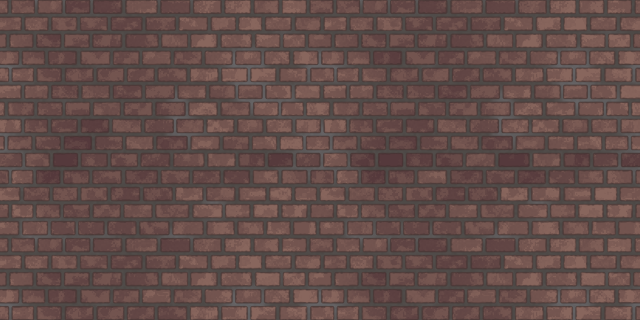
Give the GLSL for this texture, as a Shadertoy shader.

```glsl
// Weathered brick wall in running bond, toned by broad light and dark patches.
// Rounded-box distances shape the bricks; wrapping value noise adds ragged edges,
// stains and pale mortar over a repeating tile of 11 bricks by 14 courses.

const float TAU = 6.2831853;
const vec2 TILE_BRICKS = vec2(11.0, 14.0);
const float TILE_WIDTH = 1.016;      // in canvas heights
const float COURSE_HEIGHT = 0.0532;
const float HALF_JOINT = 0.0066;
const float CORNER_RADIUS = 0.004;
const float WIDTH_SWING = 0.10;      // bricks narrow toward the tile edges

const vec3 BRICK_DEEP  = vec3(0.335, 0.225, 0.235);
const vec3 BRICK_DARK  = vec3(0.385, 0.275, 0.270);
const vec3 BRICK_MID   = vec3(0.450, 0.330, 0.310);
const vec3 BRICK_LIGHT = vec3(0.535, 0.400, 0.365);
const vec3 MORTAR      = vec3(0.310, 0.290, 0.280);
const vec3 MORTAR_PALE = vec3(0.390, 0.380, 0.385);
const vec3 RIM         = vec3(0.290, 0.230, 0.222);

float hash(vec2 p) {
    vec3 q = fract(p.xyx * 0.1031);
    q += dot(q, q.yzx + 33.33);
    return fract((q.x + q.y) * q.z);
}

// Value noise that wraps after "period" lattice cells.
float wrapNoise(vec2 p, vec2 period) {
    vec2 cell = floor(p);
    vec2 f = fract(p);
    f = f * f * (3.0 - 2.0 * f);
    vec2 a = mod(cell, period) + period;
    vec2 b = mod(cell + 1.0, period) + period;
    return mix(mix(hash(a), hash(vec2(b.x, a.y)), f.x),
               mix(hash(vec2(a.x, b.y)), hash(b), f.x), f.y);
}

float tileNoise(vec2 tile, vec2 cells) {
    return wrapNoise(tile * cells, cells);
}

float roundedBox(vec2 p, vec2 halfSize, float radius) {
    vec2 q = abs(p) - halfSize + radius;
    return length(max(q, 0.0)) + min(max(q.x, q.y), 0.0) - radius;
}

// Broad lightness of the wall, from -1 to 1 across each tile.
float wallLight(vec2 tile) {
    float sweep = cos(TAU * (tile.x + 0.13));
    return 0.55 * sweep + 0.9 * (tileNoise(tile, vec2(5.0, 4.0)) - 0.5);
}

vec3 brickColor(vec2 tile, vec2 id, float light) {
    float own = hash(mod(id, TILE_BRICKS) + 71.0) - 0.5;
    float repeatShift = hash(id + 230.0) - 0.5;
    float centerCourse = exp(-0.7 * id.y * id.y) * hash(id + 410.0);

    // Ragged painted stains from coarse patches broken up by fine grain.
    float grain = tileNoise(tile, vec2(210.0, 150.0));
    float patches = tileNoise(tile, vec2(44.0, 38.0)) + 0.35 * (grain - 0.5);
    float stain = smoothstep(0.40, 0.52, patches) + smoothstep(0.62, 0.70, patches);

    float tone = 0.44 + 0.26 * light + 0.30 * own + 0.16 * repeatShift;
    tone += 0.13 * (stain - 0.8) + 0.07 * (grain - 0.5) - 0.5 * centerCourse;
    vec3 color = mix(BRICK_DEEP, BRICK_DARK, smoothstep(-0.15, 0.20, tone));
    color = mix(color, BRICK_MID, smoothstep(0.15, 0.45, tone));
    return mix(color, BRICK_LIGHT, smoothstep(0.45, 0.80, tone));
}

vec3 mortarColor(vec2 tile, float light, float edge) {
    float cloud = tileNoise(tile, vec2(9.0, 7.0)) + 0.35 * light;
    float grain = tileNoise(tile, vec2(120.0, 90.0)) - 0.5;
    vec3 color = mix(MORTAR, MORTAR_PALE, smoothstep(0.55, 0.95, cloud));
    color *= 1.0 + 0.08 * grain;
    return mix(RIM, color, smoothstep(0.0005, 0.0048, edge));
}

void mainImage(out vec4 fragColor, in vec2 fragCoord) {
    float pixel = 1.0 / iResolution.y;
    vec2 p = (fragCoord - 0.5 * iResolution.xy) * pixel;

    // Courses, then bricks along each course with uneven widths.
    float course = p.y / COURSE_HEIGHT + 0.5;
    float row = floor(course);
    vec2 tile = vec2(p.x / TILE_WIDTH, course / TILE_BRICKS.y);
    float along = tile.x + WIDTH_SWING * sin(TAU * tile.x) / TAU;
    float jitter = wrapNoise(vec2(tile.x * 6.0, row), vec2(6.0, TILE_BRICKS.y)) - 0.5;
    along = along * TILE_BRICKS.x + 0.5 * mod(row, 2.0) + 0.22 * jitter;
    vec2 id = vec2(floor(along), row);

    // Distance to the brick, with a chipped outline.
    float density = 1.0 + WIDTH_SWING * cos(TAU * tile.x);
    vec2 size = vec2(TILE_WIDTH / (TILE_BRICKS.x * density), COURSE_HEIGHT);
    vec2 local = (fract(vec2(along, course)) - 0.5) * size;
    float edge = roundedBox(local, 0.5 * size - HALF_JOINT, CORNER_RADIUS);
    float chips = tileNoise(tile, vec2(150.0, 110.0)) - 0.5;
    float chipped = edge + 0.0028 * chips;

    // Brick face with a soft dark border, set into the mortar.
    float light = wallLight(tile);
    vec3 face = brickColor(tile, id, light);
    face *= 1.0 - 0.16 * smoothstep(-0.0045, 0.0, chipped);
    vec3 joint = mortarColor(tile, light, edge);
    float blend = smoothstep(-pixel, pixel, chipped);
    fragColor = vec4(mix(face, joint, blend), 1.0);
}
```
